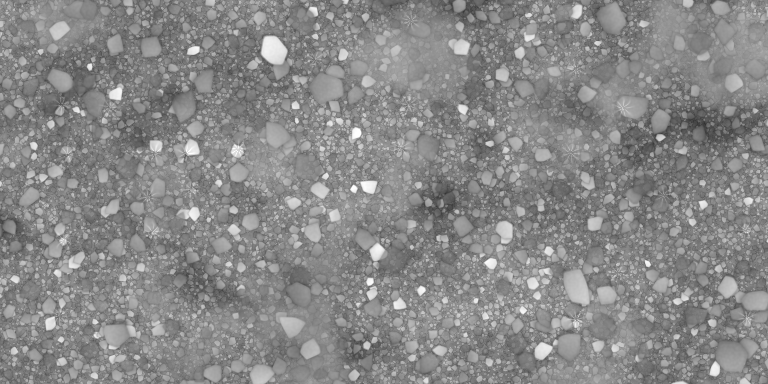
This texture is drawn by a Shadertoy shader. Its source:

```glsl
// Grey gravel seen from above: angular pebbles of six sizes over dusty ground.
// Each size is a jittered grid of rounded polygons, painted from fine to coarse;
// gradient noise adds dark hollows, pale dust and a few frosty tufts.

const float TAU = 6.2831853;

vec3 hash3(vec2 p) {
    vec3 q = fract(p.xyx * vec3(0.1031, 0.1030, 0.0973));
    q += dot(q, q.yxz + 33.33);
    return fract((q.xxy + q.yzz) * q.zyx);
}

float cornerSlope(vec2 cell, vec2 offset) {
    float a = TAU * hash3(cell).x;
    return dot(vec2(cos(a), sin(a)), offset);
}

float gradientNoise(vec2 p) {
    vec2 i = floor(p), f = p - i;
    vec2 u = f * f * f * (f * (f * 6.0 - 15.0) + 10.0);
    vec2 e = vec2(1.0, 0.0);
    return mix(mix(cornerSlope(i, f), cornerSlope(i + e, f - e), u.x),
               mix(cornerSlope(i + e.yx, f - e.yx), cornerSlope(i + 1.0, f - 1.0), u.x), u.y);
}

float fbm(vec2 p) {
    float sum = 0.0, amp = 1.0;
    for (int i = 0; i < 5; i++) {
        sum += amp * gradientNoise(p);
        p = mat2(1.6, 1.2, -1.2, 1.6) * p + 3.7;
        amp *= 0.5;
    }
    return sum;
}

// Signed distance to a rounded irregular polygon of the given radius
float pebbleDistance(vec2 q, float radius, vec2 seed) {
    vec3 shape = hash3(seed + 41.0);
    float turn = TAU * shape.x, c = cos(turn), s = sin(turn);
    q = mat2(c, s, -s, c) * q;
    q.x *= mix(0.85, 1.4, shape.y * shape.y);
    float sum = 0.0;
    for (int k = 0; k < 6; k++) {
        vec3 side = hash3(seed + 7.3 * float(k + 1));
        float a = TAU * (float(k) + 0.8 * side.x) / 6.0;
        float reach = dot(q, vec2(cos(a), sin(a))) / (radius * mix(0.7, 1.05, side.y));
        sum += pow(max(reach, 0.001), 12.0);
    }
    return (pow(sum, 1.0 / 12.0) - 1.0) * radius;
}

// Paints one grid of pebbles over the ground shade
float paintPebbles(float ground, vec2 p, float freq, float share, float tone, float size) {
    vec2 g = p * freq, cell = floor(g);
    float soft = 0.02 + 0.8 * freq / iResolution.y;
    for (int j = -1; j <= 1; j++)
    for (int i = -1; i <= 1; i++) {
        vec2 id = cell + vec2(i, j);
        vec2 seed = id + floor(freq) * 3.0;
        vec3 place = hash3(seed), look = hash3(seed + 91.7);
        if (place.z > share) continue;
        vec2 q = g - id - 0.15 - 0.7 * place.xy;
        float radius = mix(0.3, 0.52, look.x);
        if (length(q) > 1.9 * radius) continue;
        float d = pebbleDistance(q, radius, seed);

        // Contact shadow, then a tilted face with a slightly darker rim
        ground *= 1.0 - 0.22 * exp(-max(d, 0.0) * 14.0) * smoothstep(0.3, 0.05, d);
        float tilt = dot(q, vec2(cos(TAU * look.z), sin(TAU * look.z)));
        float face = tone + 0.02 + 0.19 * (look.y - 0.45) + 0.13 * tilt;
        face += 0.27 * size * pow(look.y, 9.0) - 0.05 * smoothstep(-0.16, 0.0, d);
        float opacity = mix(0.55, 1.0, smoothstep(0.1, 0.6, look.y));
        ground = mix(ground, face, opacity * smoothstep(soft, -soft, d));
    }
    return ground;
}

// Sparse pale tufts of thin rays
float frostTufts(vec2 p) {
    vec2 g = p * 9.0, cell = floor(g);
    vec3 rnd = hash3(cell + 17.0);
    vec2 q = g - cell - 0.35 - 0.3 * rnd.xy;
    float r = length(q) + 0.001;
    float bend = 2.5 * gradientNoise(g * 5.0);
    float rays = pow(0.5 + 0.5 * cos(9.0 * atan(q.y, q.x) + bend + TAU * rnd.x), 3.0);
    return step(rnd.z, 0.16) * rays * smoothstep(0.34, 0.03, r);
}

void mainImage(out vec4 fragColor, in vec2 fragCoord) {
    vec2 p = fragCoord / iResolution.y + 5.0;

    // Broad light, hollows and dust
    float broad = fbm(p * 2.6);
    float hollow = smoothstep(0.12, 0.65, fbm(p * vec2(2.8, 3.6) + 20.0));
    float tone = 0.575 + 0.13 * broad - 0.17 * hollow;
    float drift = fbm(p * 3.0 + 47.0);
    float dust = smoothstep(0.0, 0.6, drift) * (1.0 - 0.7 * hollow);
    float dustShade = 0.62 + 0.09 * broad + 0.045 * fbm(p * 16.0);

    // Gritty ground, then pebbles from fine to coarse, each veiled by dust
    float shade = tone - 0.07 + 0.09 * fbm(p * 55.0);
    for (int layer = 0; layer < 6; layer++) {
        float size = float(layer) / 5.0;
        float freq = 100.0 * pow(0.66, float(layer));
        float share = mix(0.85, 0.09, pow(size, 0.8));
        shade = paintPebbles(shade, p, freq, share, tone, smoothstep(0.1, 0.6, size));
        shade = mix(shade, dustShade, dust * 0.24);
    }

    shade += 0.16 * frostTufts(p) + 0.025 * gradientNoise(p * 130.0);
    fragColor = vec4(vec3(clamp(shade, 0.0, 1.0)), 1.0);
}
```
